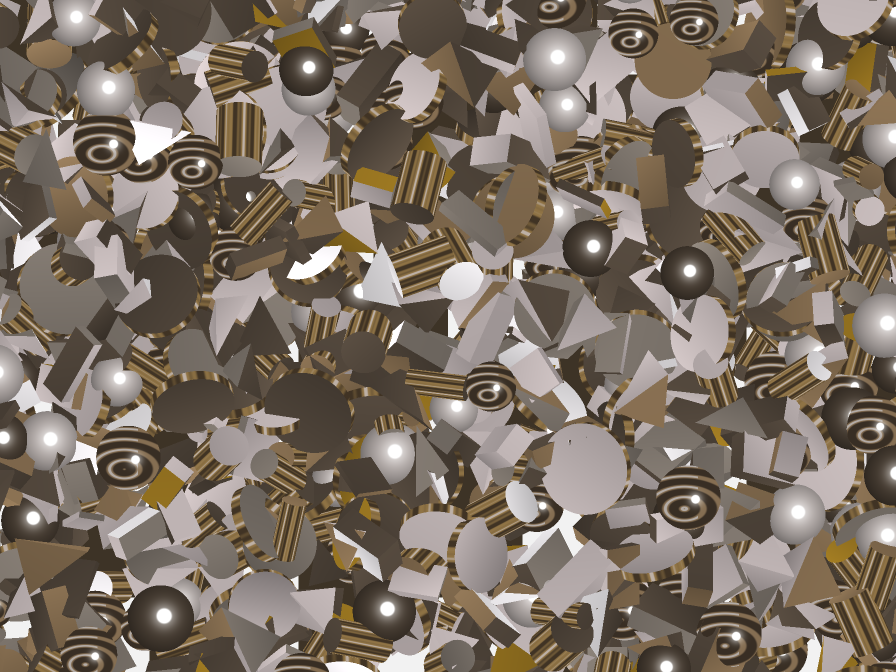
This pattern is drawn by a Shadertoy shader. Its source:

```glsl
// Draws a dense heap of metal discs, shards, rods, polished balls and glass beads.

vec3 hash3(vec2 p) {
    vec3 k = vec3(dot(p, vec2(127.1, 311.7)), dot(p, vec2(269.5, 183.3)), dot(p, vec2(419.2, 371.9)));
    return fract(sin(k) * 43758.5);
}

// Metal tones, weighted by how often each one appears
vec3 metal(float h) {
    if (h < 0.35) return vec3(0.30, 0.26, 0.22);
    if (h < 0.62) return vec3(0.70, 0.66, 0.66);
    if (h < 0.78) return vec3(0.46, 0.43, 0.40);
    if (h < 0.92) return vec3(0.50, 0.41, 0.30);
    if (h < 0.95) return vec3(0.56, 0.43, 0.12);
    return vec3(0.88, 0.87, 0.88);
}

// Cuts the ray span by one half space and remembers the face it enters
void clip(float rate, float room, float id, inout vec2 span, inout float face) {
    float t = room / rate;
    if (rate > 0.0) span.y = min(span.y, t);
    else if (t > span.x) { span.x = t; face = id; }
}

// Polished ball or banded glass bead, n is the unit normal
vec3 ballColor(vec3 n, float h, bool glass) {
    vec3 base = h < 0.55 ? vec3(0.27, 0.23, 0.19) : vec3(0.68, 0.65, 0.64);
    float d = length(n.xy - vec2(0.1, 0.08));
    vec3 col = base * (1.1 - 0.35 * d * d);
    if (glass) {
        float rings = sin(15.0 * length(n.xy * vec2(0.8, 1.3) + vec2(0.1, 0.45)) + 6.0 * h);
        col = mix(vec3(0.22, 0.18, 0.14), vec3(0.52, 0.43, 0.32), smoothstep(-0.1, 0.8, rings));
        col = mix(col, vec3(0.70, 0.67, 0.65), smoothstep(0.75, 0.95, rings) * step(n.x, 0.3));
        d = 1.7 * length(n.xy - vec2(0.22, -0.05));
    }
    float glow = smoothstep(0.27, 0.15, d) + 0.65 * exp(-8.0 * d * d);
    return mix(col, vec3(1.0), min(glow, 1.0));
}

// Nearest surface of all solids, seen straight from above
vec3 heap(vec2 p) {
    vec3 gap = hash3(floor(p * 9.0));
    vec3 col = gap.x < 0.3 ? vec3(0.95) : vec3(0.24, 0.20, 0.15);
    float top = -1.0;
    for (int layer = 0; layer < 7; layer++) {
        float L = float(layer);
        vec2 g = p / 0.11 + L * vec2(0.37, 0.61);
        for (int k = 0; k < 9; k++) {
            vec2 cell = floor(g) + vec2(k % 3 - 1, k / 3 - 1);
            vec2 seed = cell + L * vec2(37.0, 17.0);
            vec3 a = hash3(seed);
            vec2 q = (g - cell - a.xy) * 0.11;
            if (dot(q, q) > 0.0075) continue;
            vec3 b = hash3(seed + 5.3);
            vec3 c = hash3(seed + 11.7);
            float height = 0.2 * a.z;
            float kind = b.x;

            // Balls and beads
            if (kind < 0.14) {
                float r = mix(0.036, 0.05, c.x);
                float zz = r * r - dot(q, q);
                float z = height + 0.02 + sqrt(max(zz, 0.0));
                if (zz > 0.0 && z > top) {
                    top = z;
                    col = ballColor(vec3(q, sqrt(zz)) / r, c.y, kind < 0.05);
                }
                continue;
            }

            // Tilted frame of the solid, with the ray in local space
            bool disc = kind < 0.32;
            bool rod = kind >= 0.32 && kind < 0.43;
            float tilt = disc ? 1.15 * b.y : mix(0.3, 1.5, b.y);
            float turn = 6.283 * b.z, roll = 6.283 * c.x;
            vec3 w = vec3(sin(tilt) * vec2(cos(turn), sin(turn)), cos(tilt));
            vec3 u0 = vec3(-sin(turn), cos(turn), 0.0);
            vec3 v0 = cross(w, u0);
            mat3 frame = mat3(u0 * cos(roll) + v0 * sin(roll), v0 * cos(roll) - u0 * sin(roll), w);
            vec3 o = vec3(q, 0.0) * frame;
            vec3 d = vec3(0.0, 0.0, -1.0) * frame;
            vec2 span = vec2(-1.0, 1.0);
            float face = 0.0;

            if (disc || rod) {
                float r = disc ? mix(0.05, 0.07, c.y) : mix(0.018, 0.036, c.y);
                float thick = disc ? 0.008 : 0.045;
                clip(d.z, thick - o.z, 1.0, span, face);
                clip(-d.z, thick + o.z, 2.0, span, face);
                float A = dot(d.xy, d.xy) + 1e-6, B = dot(o.xy, d.xy);
                float D = B * B - A * (dot(o.xy, o.xy) - r * r);
                if (D < 0.0) continue;
                vec2 wall = (vec2(-1.0, 1.0) * sqrt(D) - B) / A;
                if (wall.x > span.x) { span.x = wall.x; face = 3.0; }
                span.y = min(span.y, wall.y);
            } else if (kind < 0.74) {
                // Pointed shard with four faces
                vec3 s = mix(vec3(0.03, 0.022, 0.012), vec3(0.052, 0.04, 0.03), c);
                for (int i = 0; i < 4; i++) {
                    vec3 n = vec3(i < 2 ? 1 : -1, i % 2 == 0 ? 1 : -1, i == 0 || i == 3 ? 1 : -1) / s;
                    clip(dot(n, d), 1.0 - dot(n, o), float(i), span, face);
                }
            } else {
                // Flat plate
                vec3 s = mix(vec3(0.03, 0.018, 0.004), vec3(0.058, 0.04, 0.022), c);
                for (int i = 0; i < 3; i++) {
                    clip(d[i], s[i] - o[i], float(i), span, face);
                    clip(-d[i], s[i] + o[i], float(i) + 3.0, span, face);
                }
            }
            float z = height - span.x;
            if (span.x > span.y || z < top) continue;
            top = z;

            // Flat faces carry a soft gradient, round walls carry streaks
            vec3 h = hash3(seed + face * 3.1 + 2.9);
            vec3 at = o + d * span.x;
            col = metal(h.x) * (0.88 + 0.24 * h.y + 5.0 * (h.z - 0.5) * (at.x + at.y));
            if ((disc || rod) && face == 3.0) {
                float ang = atan(at.y, at.x);
                float streak = 0.5 + 0.3 * sin(9.0 * ang + 6.0 * h.x) + 0.2 * sin(23.0 * ang);
                col = mix(vec3(0.25, 0.20, 0.14), vec3(0.56, 0.45, 0.27), smoothstep(0.2, 0.7, streak));
                col = mix(col, vec3(0.74, 0.69, 0.65), smoothstep(0.75, 0.95, streak));
            }
        }
    }
    return col;
}

void mainImage(out vec4 fragColor, in vec2 fragCoord) {
    // Four samples per pixel smooth the edges
    vec3 sum = vec3(0.0);
    for (int i = 0; i < 4; i++) {
        vec2 shift = vec2(i % 2, i / 2) * 0.5 - 0.25;
        sum += heap((fragCoord + shift) / iResolution.y);
    }
    fragColor = vec4(clamp(sum / 4.0, 0.0, 1.0), 1.0);
}
```
